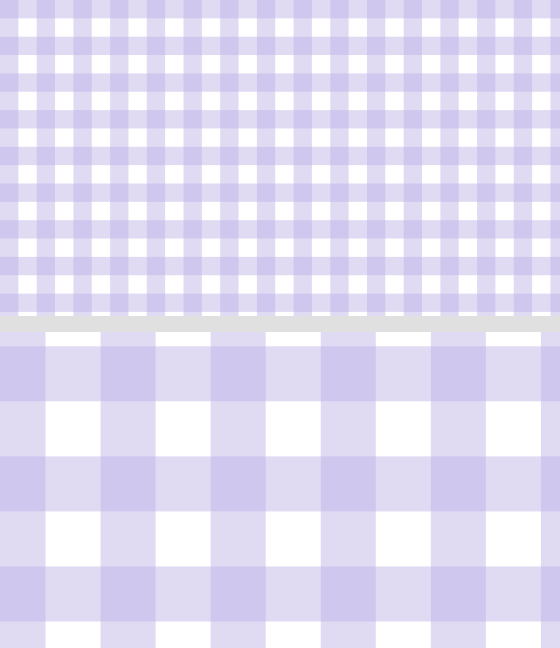
Top, the full canvas; bottom, a detail of the centre.
Reproduce this pattern procedurally as a WebGL 2 fragment shader.

```glsl
#version 300 es
precision highp float;

uniform vec2 u_resolution;
out vec4 fragColor;

const float REPEATS_DOWN = 8.611;  // checks per canvas height
const float BAND_WIDTH = 0.5;      // share of one repeat
const vec3 WHITE = vec3(1.0);
const vec3 PALE_LILAC = vec3(0.88, 0.86, 0.953);
const vec3 DEEP_LILAC = vec3(0.816, 0.78, 0.935);

// Coverage of bands that start at each whole number, per axis
vec2 bandCoverage(vec2 p, float pixel) {
    vec2 fromCentre = abs(fract(p - 0.5 * BAND_WIDTH + 0.5) - 0.5);
    return clamp((0.5 * BAND_WIDTH - fromCentre) / pixel + 0.5, 0.0, 1.0);
}

void main() {
    // Square cells, counted from the top left corner
    float cellsPerPixel = REPEATS_DOWN / u_resolution.y;
    vec2 fromTopLeft = vec2(gl_FragCoord.x, u_resolution.y - gl_FragCoord.y);
    vec2 band = bandCoverage(fromTopLeft * cellsPerPixel, cellsPerPixel);

    // Single bands are pale, crossings are deep
    vec3 betweenRows = mix(WHITE, PALE_LILAC, band.x);
    vec3 onRows = mix(PALE_LILAC, DEEP_LILAC, band.x);
    fragColor = vec4(mix(betweenRows, onRows, band.y), 1.0);
}
```
